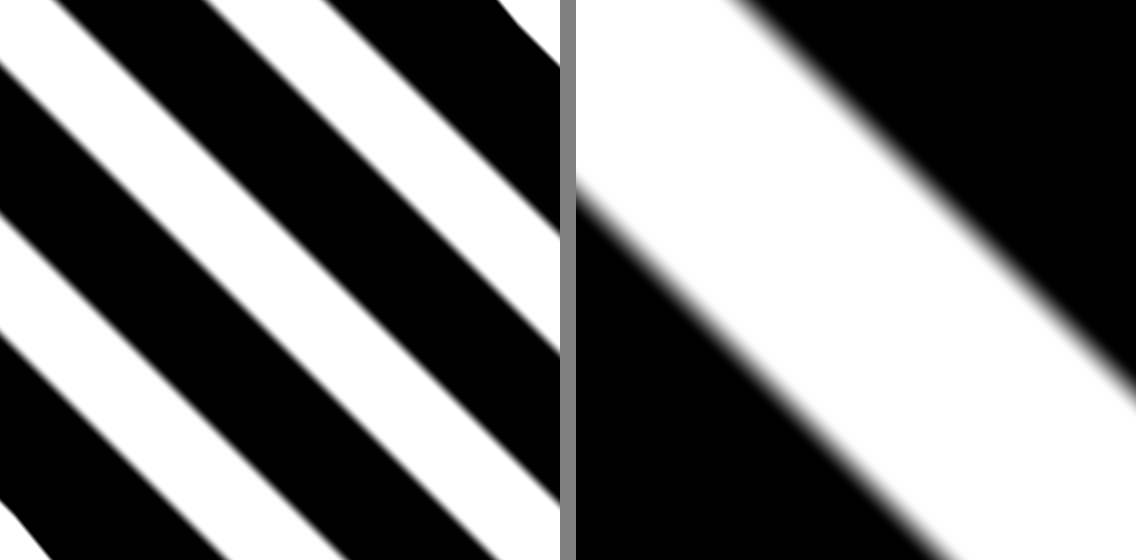
Left: the whole. Right: its middle third, enlarged.
Reproduce this pattern procedurally as a three.js fragment shader.

```glsl
// Soft-edged white diagonal bands on black, with slightly bent white corners.
#define PERIOD 0.4815       // band spacing, measured along an axis
#define BAND_WIDTH 0.2115   // white width, measured along an axis
#define SHIFT -0.0074       // offset of the middle band from the diagonal
#define SIDE_BANDS 1.0      // full bands on each side of the middle one
#define EDGE_BLUR 0.0112    // half width of the band edge ramp
#define CORNER_BLUR 0.0055  // half width of the corner edge ramp
#define CORNER_BEND 0.22    // extra slope of the corner edge past its knee
#define CORNER_REACH vec2(0.8945, 0.8815) // lower left, upper right
#define CORNER_KNEE vec2(0.026, 0.0755)   // lower left, upper right
#define DARK vec3(0.0)
#define LIGHT vec3(1.0)

varying vec2 vUv;

const float AXIS_TO_NORMAL = 0.7071;

// Coverage of the inside of a shape, from its signed distance.
float softFill(float dist, float blur) {
  return 1.0 - smoothstep(-blur, blur, dist);
}

// Parallel bands, limited to the middle one and its neighbours.
float diagonalBands(float diagonal) {
  float offset = diagonal - SHIFT;
  float index = clamp(floor(offset / PERIOD + 0.5), -SIDE_BANDS, SIDE_BANDS);
  float dist = abs(offset - index * PERIOD) - 0.5 * BAND_WIDTH;
  return softFill(dist * AXIS_TO_NORMAL, EDGE_BLUR);
}

// Opposite corner pieces, whose edge steepens beyond a knee.
float cornerPieces(vec2 uv, float diagonal) {
  bool upper = diagonal > 0.0;
  float inset = upper ? 1.0 - uv.x : uv.x;
  float reach = upper ? CORNER_REACH.y : CORNER_REACH.x;
  float knee = upper ? CORNER_KNEE.y : CORNER_KNEE.x;
  float edge = reach + CORNER_BEND * max(inset - knee, 0.0);
  return softFill((edge - abs(diagonal)) * AXIS_TO_NORMAL, CORNER_BLUR);
}

void main() {
  float diagonal = vUv.x + vUv.y - 1.0;
  float cover = max(diagonalBands(diagonal), cornerPieces(vUv, diagonal));
  gl_FragColor = vec4(mix(DARK, LIGHT, cover), 1.0);
}
```
